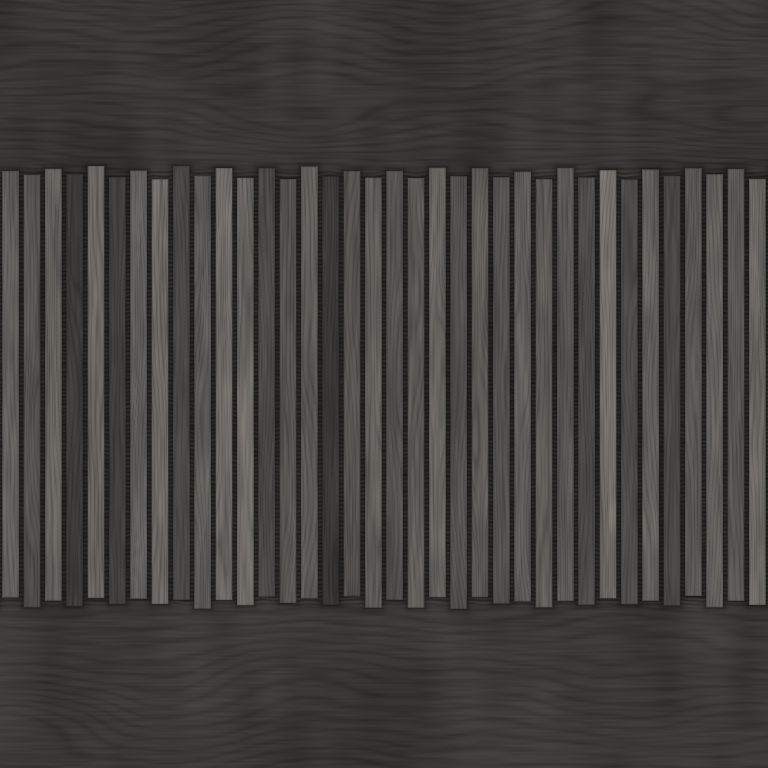
Write a three.js fragment shader that draws this texture.

```glsl
// Upright grey wooden slats of uneven length on a dark board with level grain.
varying vec2 vUv;

const float TAU = 6.2831853;
const float SLATS = 36.0;
const float PITCH = 1.0 / SLATS;
const float HALF_WIDTH = 0.395 * PITCH;
const vec2 LONG_ENDS = vec2(0.2110, 0.7805);   // bottom of odd slats, top of even slats
const vec2 SHORT_ENDS = vec2(0.2200, 0.7700);  // bottom of even slats, top of odd slats
const float END_JITTER = 0.0050;
const float SHADOW_REACH = 0.0038;
const float SHADOW_DEPTH = 0.40;
const float BOARD_TONE = 0.222;
const float BOARD_RINGS = 62.0;
const float SLAT_RINGS = 190.0;
const float RIDGES = 185.0;
const vec3 WARM_GREY = vec3(1.0, 0.955, 0.915);

// Stain strength of each slat, left to right
const float STAIN[36] = float[36](
  0.38, 0.33, 0.38, 0.24, 0.40, 0.25, 0.37, 0.42, 0.28,
  0.36, 0.43, 0.42, 0.29, 0.33, 0.36, 0.23, 0.32, 0.37,
  0.33, 0.35, 0.39, 0.31, 0.36, 0.31, 0.36, 0.36, 0.34,
  0.30, 0.44, 0.29, 0.38, 0.29, 0.36, 0.38, 0.34, 0.40);

float hash(vec2 p) {
  vec3 q = fract(vec3(p.xyx) * 0.1031);
  q += dot(q, q.yzx + 33.33);
  return fract((q.x + q.y) * q.z);
}

float noise(vec2 p) {
  vec2 i = floor(p);
  vec2 f = fract(p);
  f = f * f * (3.0 - 2.0 * f);
  return mix(mix(hash(i), hash(i + vec2(1.0, 0.0)), f.x),
             mix(hash(i + vec2(0.0, 1.0)), hash(i + vec2(1.0, 1.0)), f.x), f.y);
}

// Growth rings bent into arches, plus fine fibres; p.x runs along the grain
float woodGrain(vec2 p, float rings, float seed) {
  float sway = sin(p.x * 9.0 + seed) + 0.5 * sin(p.x * 21.0 + p.y * 30.0 + seed * 1.7)
             + 0.25 * sin(p.x * 47.0 - p.y * 55.0 + seed * 2.3);
  float arch = 5.0 * noise(p * vec2(5.0, rings * 0.25) + seed);
  float ring = 0.5 + 0.5 * sin(TAU * (p.y * rings + 0.4 * sway + arch));
  float fibre = noise(p * vec2(26.0, 430.0) + seed * 3.1) - 0.5;
  return 0.65 * fibre - 0.4 * (ring * ring * ring - 0.31);
}

// Signed distance to a slat; even slats sit higher than odd ones
float slatDistance(vec2 p, float id) {
  float odd = mod(id, 2.0);
  float bottom = mix(SHORT_ENDS.x, LONG_ENDS.x, odd);
  float top = mix(LONG_ENDS.y, SHORT_ENDS.y, odd);
  bottom += END_JITTER * (hash(vec2(id, 3.0)) - 0.5) * 1.6;
  top += END_JITTER * (hash(vec2(id, 8.0)) - 0.5) * 1.6;
  vec2 centre = vec2((id + 0.5) * PITCH, 0.5 * (bottom + top));
  vec2 q = abs(p - centre) - vec2(HALF_WIDTH, 0.5 * (top - bottom));
  return length(max(q, 0.0)) + min(max(q.x, q.y), 0.0);
}

float boardTone(vec2 p) {
  float patches = noise(p * vec2(13.0, 4.0) + 5.0) + 0.6 * noise(p * vec2(31.0, 11.0) + 17.0)
                + 0.4 * noise(p * vec2(6.0, 47.0) + 29.0) - 1.0;
  return BOARD_TONE * (1.0 + 0.20 * patches + 0.26 * woodGrain(p, BOARD_RINGS, 4.0));
}

float slatTone(vec2 p, float id, float d) {
  float seed = 11.0 * hash(vec2(id, 21.0)) + id;
  float clouds = noise(vec2(p.x * 55.0, p.y * 9.0 + seed * 7.0)) - 0.5;
  float tone = STAIN[int(clamp(id, 0.0, SLATS - 1.0))];
  tone *= 1.0 + 0.18 * clouds + 0.30 * woodGrain(p.yx, SLAT_RINGS, seed);
  return tone * mix(0.80, 1.0, smoothstep(0.0, 0.0022, -d));
}

void main() {
  vec2 p = vUv;
  float id = floor(p.x * SLATS);
  float pixel = fwidth(p.y);

  // Nearest slat and the shade cast by its neighbours
  float d = 1.0;
  float shade = 0.0;
  for (int i = -1; i <= 1; i++) {
    float near = slatDistance(p, id + float(i));
    d = min(d, near);
    shade += exp(-max(near, 0.0) / SHADOW_REACH);
  }

  // Board, with fine ridges showing between the slats
  float board = boardTone(p);
  float between = smoothstep(0.205, 0.22, p.y) * (1.0 - smoothstep(0.77, 0.785, p.y));
  float ridge = sin(TAU * (p.y * RIDGES + 0.7 * noise(p * vec2(70.0, 30.0))));
  board *= 1.0 + 0.17 * between * ridge;
  board *= 1.0 - min(SHADOW_DEPTH * shade, 0.62);

  // Slats laid over the board
  float cover = 1.0 - smoothstep(-0.5 * pixel, 0.5 * pixel, d);
  float tone = mix(board, slatTone(p, id, d), cover);
  gl_FragColor = vec4(WARM_GREY * tone, 1.0);
}
```
